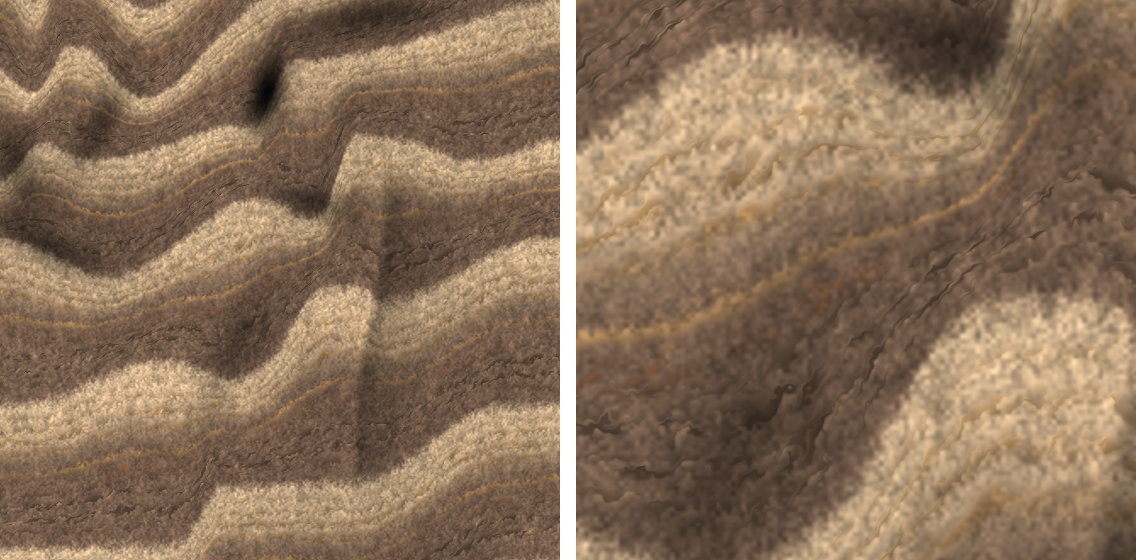
Left: the whole. Right: its middle third, enlarged.
Reproduce this texture procedurally as a WebGL 1 fragment shader.

```glsl
precision highp float;
// Draped brushed-wool cloth with repeating cream, tan, gold and brown stripes.
// Curved stripe edges give a phase down the cloth; one stripe profile is drawn
// per unit of phase, then covered with knit, hairs and the shadows of folds.
uniform vec2 u_resolution;

float hash(vec2 p) {
  vec3 q = fract(vec3(p.xyx) * 0.1031);
  q += dot(q, q.yzx + 33.33);
  return fract((q.x + q.y) * q.z);
}

float noise(vec2 p) {
  vec2 i = floor(p), f = fract(p);
  f = f * f * (3.0 - 2.0 * f);
  return mix(mix(hash(i), hash(i + vec2(1, 0)), f.x),
             mix(hash(i + vec2(0, 1)), hash(i + vec2(1, 1)), f.x), f.y);
}

vec2 turn(vec2 p, float a) {
  return vec2(cos(a) * p.x + sin(a) * p.y, cos(a) * p.y - sin(a) * p.x);
}

float ramp(float a, float b, float x) { return smoothstep(a, b, x); }

float row(float t, float centre, float width) {
  float d = (t - centre) / width;
  return exp(-d * d);
}

// Height (measured downwards) at which stripe k starts, bent by the folds
float stripeEdge(float k, float x) {
  float top = 0.115 + 0.05 * ramp(0.0, 0.06, x) - 0.08 * ramp(0.06, 0.12, x)
    + 0.09 * ramp(0.14, 0.26, x) - 0.19 * ramp(0.26, 0.5, x) - 0.2 * ramp(0.5, 1.0, x);
  if (k < 1.5) return top - 0.16 * (1.0 - k);
  if (k < 2.5) return 0.33 - 0.075 * ramp(0.0, 0.08, x) + 0.03 * ramp(0.09, 0.15, x)
    - 0.055 * ramp(0.2, 0.44, x) - 0.12 * ramp(0.46, 0.52, x) - 0.11 * ramp(0.52, 1.05, x);
  if (k < 3.5) return 0.43 + 0.07 * ramp(0.0, 0.2, x) - 0.145 * ramp(0.2, 0.46, x)
    + 0.035 * ramp(0.47, 0.55, x) - 0.145 * ramp(0.57, 0.64, x)
    + 0.04 * ramp(0.72, 0.83, x) - 0.035 * ramp(0.85, 1.0, x);
  if (k < 4.5) return 0.72 - 0.07 * ramp(0.05, 0.27, x) + 0.03 * ramp(0.3, 0.4, x)
    - 0.17 * ramp(0.42, 0.6, x) + 0.03 * ramp(0.64, 0.69, x) - 0.12 * ramp(0.68, 1.0, x);
  float low = 0.985 - 0.03 * x - 0.1 * ramp(0.32, 0.4, x) - 0.13 * ramp(0.62, 0.9, x);
  return low + 0.28 * (k - 5.0);
}

float stripePhase(vec2 p) {
  float phase = -1.0, upper = stripeEdge(-1.0, p.x);
  for (int i = 0; i < 7; i++) {
    float lower = stripeEdge(float(i), p.x);
    phase += clamp((p.y - upper) / (lower - upper), 0.0, 1.0);
    upper = lower;
  }
  return phase;
}

// Soft tilted ellipse, 1 at its centre
float blob(vec2 p, vec2 centre, vec2 size, float angle) {
  vec2 d = turn(p - centre, angle) / size;
  return exp(-dot(d, d));
}

// Short fibres crossing at several angles plus grain, about 0 to 1
float hairs(vec2 p) {
  vec2 q = p + 0.006 * vec2(noise(p * 31.0), noise(p * 31.0 + 70.0));
  float sum = 0.3 * noise(p * 330.0 + 9.0);
  for (int i = 0; i < 4; i++) {
    float k = float(i);
    sum += 0.175 * noise(turn(q, 0.55 * k - 0.65) * vec2(270.0, 85.0) + 37.0 * k);
  }
  return clamp(0.5 + 1.5 * (sum - 0.5), 0.0, 1.0);
}

vec3 cloth(vec2 p, float phase, float fuzz) {
  float t = fract(phase + 0.05) - 0.05;
  float weave = noise(vec2(p.x * 125.0 + phase * 45.0, phase * 50.0));
  float fleck = smoothstep(0.45, 0.8, weave) * (0.5 + 0.8 * fuzz);
  float patchy = noise(vec2(p.x * 14.0, phase * 6.0));
  vec3 brown = vec3(0.475, 0.375, 0.305);
  vec3 cream = vec3(0.83, 0.71, 0.565);
  vec3 gold = vec3(0.71, 0.54, 0.34);

  // Cream fades through tan ribs into brown
  vec3 c = mix(brown, cream, ramp(-0.06, 0.045, t) * (1.0 - ramp(0.14, 0.5, t)));
  float ribs = 0.45 * row(t, 0.085, 0.018) + 0.8 * row(t, 0.165, 0.02)
    + row(t, 0.245, 0.022) + row(t, 0.33, 0.025);
  c = mix(c, gold * 0.85, ribs * (0.3 + 0.55 * fleck));
  c = mix(c, cream, row(t, 0.29, 0.02) * 0.35);
  c = mix(c, gold, row(t, 0.48, 0.02) * (0.2 + 0.6 * patchy));

  // Rust and dark stitches scattered through the brown half
  c = mix(c, vec3(0.5, 0.3, 0.16), row(t, 0.58, 0.035) * fleck * patchy * 0.8);
  float stitches = 0.5 * row(t, 0.63, 0.02) + row(t, 0.71, 0.026)
    + row(t, 0.8, 0.026) + 0.6 * row(t, 0.88, 0.02);
  c = mix(c, vec3(0.2, 0.15, 0.11), stitches * fleck * 0.65);
  c = mix(c, vec3(0.66, 0.54, 0.38), stitches * smoothstep(0.4, 0.15, weave) * fuzz * 0.6);

  // Puffed knit and pale hair tips
  float puff = noise(vec2(p.x * 65.0, phase * 13.0)) - 0.5;
  return c * (1.0 + 0.14 * puff) * (0.7 + 0.56 * fuzz);
}

void main() {
  vec2 p = gl_FragCoord.xy / u_resolution;
  p.y = 1.0 - p.y;
  float fuzz = hairs(p);
  vec2 bent = p + 0.014 * (vec2(noise(p * 8.0), noise(p * 8.0 + 20.0)) - 0.5);
  float phase = stripePhase(bent) + 0.035 * (fuzz - 0.5) + 0.03 * (noise(p * 85.0) - 0.5);
  vec3 c = cloth(p, phase, fuzz);

  // Folds: broad light, valley shadows, a crease and one deep hollow
  float light = 0.95 + 0.14 * (noise(p * 5.0 + 3.0) - 0.5);
  light += 0.1 * blob(p, vec2(0.62, 0.55), vec2(0.05, 0.1), 0.2);
  light += 0.08 * blob(p, vec2(0.25, 0.7), vec2(0.14, 0.06), 0.0);
  light *= 1.0 - 0.45 * blob(p, vec2(0.03, 0.29), vec2(0.04, 0.09), -0.3);
  light *= 1.0 - 0.45 * blob(p, vec2(0.09, 0.44), vec2(0.1, 0.03), 0.5);
  light *= 1.0 - 0.35 * blob(p, vec2(0.42, 0.62), vec2(0.04, 0.12), 0.5);
  light *= 1.0 - 0.45 * blob(p, vec2(0.56, 0.36), vec2(0.07, 0.03), 0.2);
  light *= 1.0 - 0.5 * blob(p, vec2(0.66, 0.03), vec2(0.13, 0.035), -0.15);
  light *= 1.0 - 0.4 * blob(p, vec2(0.18, 0.22), vec2(0.03, 0.1), 0.5);
  float crease = p.x - 0.685 + 0.05 * ramp(0.4, 0.75, p.y);
  light *= 1.0 - 0.35 * ramp(-0.008, 0.012, crease) * exp(-max(crease, 0.0) * 14.0)
    * ramp(0.25, 0.4, p.y) * (1.0 - ramp(0.8, 0.92, p.y));
  light *= 1.0 - 0.93 * blob(p, vec2(0.478, 0.165), vec2(0.03, 0.07), 0.25);
  gl_FragColor = vec4(c * light, 1.0);
}
```
